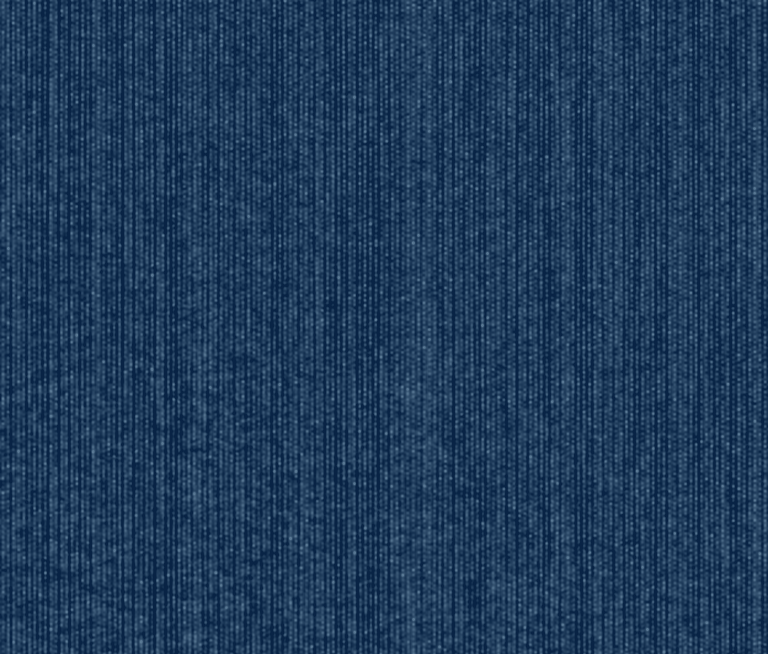
Reproduce this texture procedurally as a Shadertoy shader.

```glsl
// Blue ribbed cloth: about 144 straight upright ribs of small staggered beads.
// Cosine ribs and beads are parted by gaps of random depth; sine-hash noise
// adds thread grain and weft dashes, with four samples per pixel for softness.

const float TAU = 6.2831853;

float hash(vec2 p) {
    return fract(sin(dot(p, vec2(127.1, 311.7))) * 43758.545);
}

float noise(vec2 p) {
    vec2 i = floor(p), f = fract(p);
    f = f * f * (3.0 - 2.0 * f);
    return mix(mix(hash(i), hash(i + vec2(1, 0)), f.x),
               mix(hash(i + vec2(0, 1)), hash(i + vec2(1, 1)), f.x), f.y);
}

// Brightness of the weave, 0 in the deep gaps to 1 on the brightest beads
float weaveTone(vec2 uv) {
    // Straight ribs; rows stagger by half a bead from rib to rib
    vec2 weave = uv * vec2(144.0, 132.0);
    weave.x += 0.25 * (noise(uv * vec2(40.0, 3.0)) - 0.5);
    float column = floor(weave.x);
    weave.y += 0.5 * mod(column, 2.0) + 0.2 * hash(vec2(column, 3.0));
    float row = floor(weave.y);

    // Gaps between ribs: continuous lines, each with its own depth
    float gap = 0.5 + 0.5 * cos(TAU * weave.x);
    float seam = floor(weave.x + 0.5);
    float depth = mix(0.22, 0.64, hash(vec2(seam, 11.0)));
    depth += 0.10 * mod(seam, 2.0) - 0.05;
    depth *= 0.8 + 0.4 * noise(vec2(seam * 19.0, uv.y * 30.0));

    // Beads stand out most at the upper right and blur into grain lower down
    float clarity = smoothstep(0.3, 1.6, uv.x + uv.y);
    float bead = 0.5 + 0.5 * cos(TAU * (weave.y - 0.5));
    float cell = hash(vec2(column, row));
    float crown = 1.0 - gap;
    float tone = 0.52 - gap * depth;
    tone += crown * mix(0.22, 0.42, clarity) * (bead - 0.5);
    tone += crown * 0.44 * (noise(vec2(column * 17.0, weave.y * 0.9)) - 0.5);
    tone += crown * bead * 0.42 * smoothstep(0.82, 1.0, cell);

    // Rib tones drift gently along their length
    tone += 0.16 * (noise(vec2(column * 13.0, uv.y * 12.0)) - 0.5);

    // Weft threads cross two or three ribs as fine dashes
    float weft = noise(uv * vec2(75.0, 190.0) + 60.0);
    tone += mix(0.32, 0.16, clarity) * (weft - 0.5);

    // Thread grain
    return tone + 0.34 * (noise(uv * vec2(290.0, 250.0)) - 0.5);
}

void mainImage(out vec4 fragColor, in vec2 fragCoord) {
    float tone = 0.0;
    for (int i = 0; i < 4; i++) {
        vec2 offset = vec2(i % 2, i / 2) * 0.5 - 0.25;
        tone += 0.25 * weaveTone((fragCoord + offset) / iResolution.xy);
    }
    // Restore the contrast softened by the averaging
    tone = 0.34 + 1.2 * (tone - 0.34);
    vec3 gapNavy = vec3(0.04, 0.15, 0.28), beadBlue = vec3(0.30, 0.42, 0.53);
    fragColor = vec4(mix(gapNavy, beadBlue, clamp(tone, -0.04, 1.2)), 1.0);
}
```
